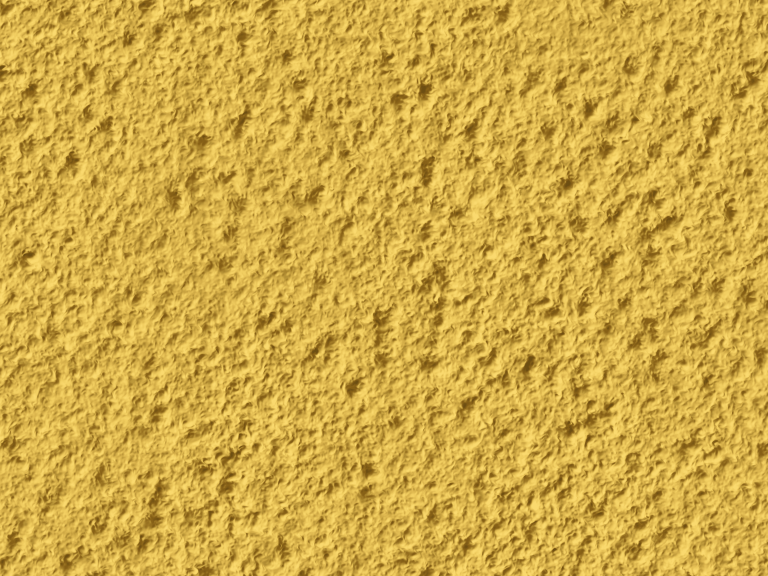
Reproduce this texture procedurally as a Shadertoy shader.

```glsl
// Rough yellow plaster lit from the upper left by a raking light.
// Cellular bumps in several sizes give height and exact slope; sparse hollows
// are added, and the shaded relief is mapped through an ochre colour ramp.

#define OCTAVES 5
#define COARSEST 20.0       // lumps per canvas height in the first layer
#define LACUNARITY 1.8      // size ratio between layers
#define RAGGEDNESS 0.14     // how far coarse slopes shear the finer layers
#define CAVITY 0.4          // darkening of low ground
#define PIT_SCALE 36.0      // pit cells per canvas height
#define PIT_DENSITY 0.10    // share of cells holding a pit
#define PIT_DEPTH 0.9
#define PATCHINESS 0.22     // slow change of roughness over the wall
#define CONTRAST 1.0
#define LIGHT normalize(vec2(-0.85, 0.53))

const vec3 RAMP[7] = vec3[7](
    vec3(0.53, 0.38, 0.09), vec3(0.63, 0.48, 0.15), vec3(0.71, 0.57, 0.21),
    vec3(0.80, 0.65, 0.26), vec3(0.87, 0.72, 0.31), vec3(0.94, 0.80, 0.37),
    vec3(0.98, 0.85, 0.43));
const float RAMP_TONE[7] = float[7](-2.5, -1.6, -1.02, -0.45, 0.24, 1.15, 2.6);

vec3 hash3(vec2 cell) {
    vec3 h = fract(cell.xyx * vec3(0.1031, 0.1030, 0.0973));
    h += dot(h, h.yxz + 33.33);
    return fract((h.xxy + h.yzz) * h.zyx);
}

// Sum of round bumps, one per cell: x = height, yz = slope.
// Density 1 gives bumps and dents of any strength, less gives sparse pits.
vec3 cellularRelief(vec2 p, float seed, float density) {
    vec2 base = floor(p);
    vec3 relief = vec3(0.0);
    for (int j = -1; j <= 1; j++)
    for (int i = -1; i <= 1; i++) {
        vec2 cell = base + vec2(i, j);
        vec3 rnd = hash3(cell + 37.0 * seed + 11.0);
        vec2 d = p - cell - rnd.xy;
        float k = max(1.0 - dot(d, d), 0.0);
        float strength = density < 1.0 ? -step(rnd.z, density)
                                       : 2.0 * rnd.z - 1.0;
        relief += strength * k * k * vec3(k, -6.0 * d);
    }
    return relief;
}

// Light on a slope, with low ground shaded
float shade(vec3 relief, float cavity) {
    return cavity * relief.x - dot(relief.yz, LIGHT);
}

float plasterTone(vec2 p) {
    float patchHeight = cellularRelief(p * 3.0, 1.0, 1.0).x;
    float roughness = 1.0 + PATCHINESS * patchHeight;
    float tone = 0.0;
    float scale = COARSEST;
    vec2 warp = vec2(0.0);

    // Lumps down to fine grains, strongest in the small sizes
    for (int i = 0; i < OCTAVES; i++) {
        float fromPeak = float(i) - 2.8;
        float weight = 0.62 * exp(-0.22 * fromPeak * fromPeak);
        vec3 relief = cellularRelief(p * scale + warp, float(i) + 3.0, 1.0) / 0.79;
        tone += weight * shade(relief, CAVITY);

        // Shear along the contours breaks up round shapes, crests turn crumbly
        vec2 shear = vec2(-relief.z, relief.y) - 0.6 * relief.yz;
        warp = 0.7 * warp + RAGGEDNESS * shear;
        scale *= LACUNARITY;
    }

    // Scattered hollows with ragged rims
    vec3 pit = cellularRelief(p * PIT_SCALE + 0.35 * warp, 13.0, PIT_DENSITY);
    return CONTRAST * roughness * tone + PIT_DEPTH * shade(pit, 1.2)
         + 0.3 * PATCHINESS * patchHeight;
}

vec3 plasterColour(float tone) {
    vec3 colour = RAMP[0];
    for (int i = 1; i < 7; i++) {
        float t = (tone - RAMP_TONE[i - 1]) / (RAMP_TONE[i] - RAMP_TONE[i - 1]);
        colour = mix(colour, RAMP[i], clamp(t, 0.0, 1.0));
    }
    // Deepest shadow
    return colour * mix(0.8, 1.0, smoothstep(-4.5, -2.5, tone));
}

void mainImage(out vec4 fragColor, in vec2 fragCoord) {
    // Four samples per pixel smooth the finest grains
    vec3 colour = vec3(0.0);
    for (int s = 0; s < 4; s++) {
        vec2 offset = vec2(s % 2, s / 2) * 0.5 - 0.25;
        vec2 p = (fragCoord + offset) / iResolution.y;
        colour += 0.25 * plasterColour(plasterTone(p));
    }
    fragColor = vec4(colour, 1.0);
}
```
